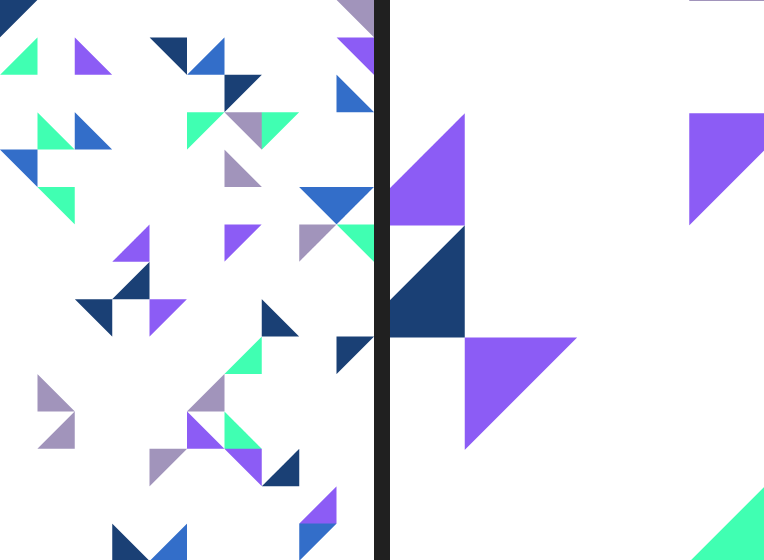
Left: the whole. Right: its middle third, enlarged.
Write a Shadertoy shader that draws this pattern.

```glsl
const vec3 palette[5] = vec3[5](
    vec3(0.63, 0.58, 0.735),  // mauve
    vec3(0.10, 0.25, 0.46),   // navy
    vec3(0.25, 1.00, 0.70),   // mint
    vec3(0.20, 0.43, 0.79),   // blue
    vec3(0.55, 0.36, 0.96));  // violet

// Shuffles 1..150: the seventh power is a permutation modulo the prime 151
int shuffledRank(ivec2 cell) {
    int index = (cell.x + 10 * cell.y) % 150 + 1;
    int rank = index;
    for (int i = 0; i < 6; i++) rank = rank * index % 151;
    return rank;
}

// Colour of the sparse triangle grid; y runs downward, one cell is one unit
vec3 triangleGrid(vec2 p) {
    int rank = shuffledRank(ivec2(floor(p)));
    int turn = rank / 5 % 4;

    // Mirror the cell to put the right angle in one of its four corners
    vec2 local = fract(p);
    if (turn % 2 == 1) local.x = 1.0 - local.x;
    if (turn / 2 == 1) local.y = 1.0 - local.y;

    bool filled = rank <= 41 && local.x + local.y < 1.0;
    return filled ? palette[rank % 5] : vec3(1.0);
}

void mainImage(out vec4 fragColor, in vec2 fragCoord) {
    // Average 4 x 4 subsamples, so touching triangles blend without seams
    vec3 sum = vec3(0.0);
    for (int i = 0; i < 16; i++) {
        vec2 offset = (vec2(i % 4, i / 4) + 0.5) / 4.0 - 0.5;
        vec2 p = fragCoord + offset;
        p.y = iResolution.y - p.y;
        sum += triangleGrid(10.0 * p / iResolution.x);
    }
    fragColor = vec4(sum / 16.0, 1.0);
}
```
